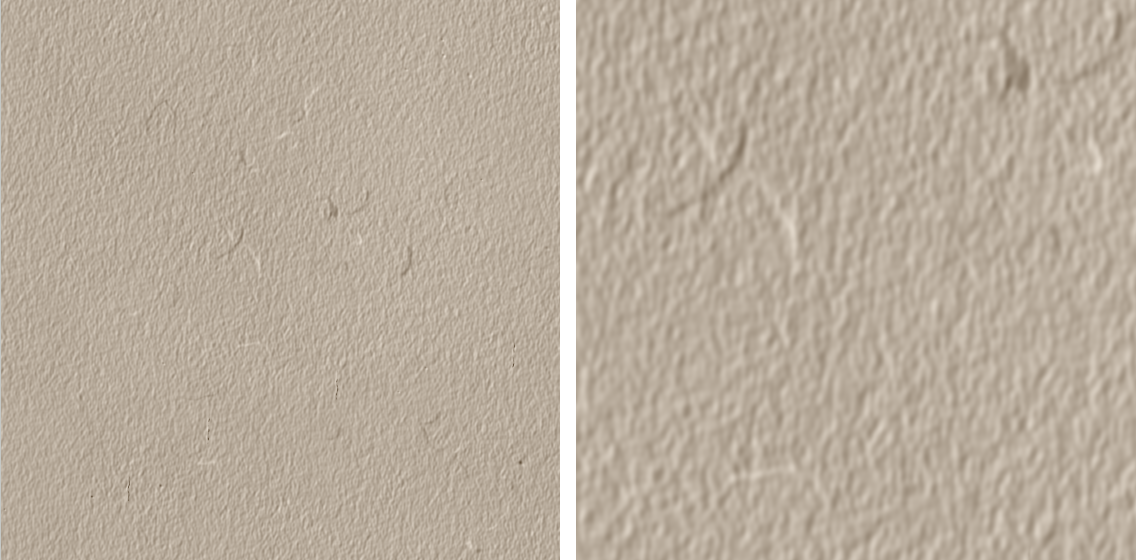
Left, the full canvas; right, a detail of the centre.
Give the GLSL for this texture, as a three.js fragment shader.

```glsl
// Beige rough plaster wall with embossed grain, shallow arc dents, pits and hairline cracks
varying vec2 vUv;

vec2 hash2(vec2 p) {
  p = vec2(dot(p, vec2(127.1, 311.7)), dot(p, vec2(269.5, 183.3)));
  return fract(sin(p) * 43758.5453);
}

float gradientNoise(vec2 p) {
  vec2 i = floor(p), f = fract(p);
  vec2 u = f * f * f * (f * (f * 6.0 - 15.0) + 10.0);
  float a = dot(hash2(i) * 2.0 - 1.0, f);
  float b = dot(hash2(i + vec2(1, 0)) * 2.0 - 1.0, f - vec2(1, 0));
  float c = dot(hash2(i + vec2(0, 1)) * 2.0 - 1.0, f - vec2(0, 1));
  float d = dot(hash2(i + vec2(1, 1)) * 2.0 - 1.0, f - vec2(1, 1));
  return mix(mix(a, b, u.x), mix(c, d, u.x), u.y);
}

// Upright, barely leaning grain at three scales
float grainHeight(vec2 p) {
  p.x -= 0.08 * p.y;
  return gradientNoise(p * vec2(122.0, 68.0))
       + 0.75 * gradientNoise(p * vec2(205.0, 128.0) + 37.0)
       + 0.7 * gradientNoise(p * vec2(56.0, 42.0) + 71.0);
}

// Curved scarps, lit or shaded by the way they face
float arcDents(vec2 p, vec2 light) {
  float shade = 0.0;
  p += 0.006 * vec2(gradientNoise(p * 45.0), gradientNoise(p * 45.0 + 19.0));
  for (int i = 0; i < 34; i++) {
    float n = float(i);
    vec2 place = hash2(vec2(n, 3.7)), form = hash2(vec2(n, 8.2)), turn = hash2(vec2(n, 5.1));
    vec2 center = mod(n, 3.0) < 1.0 ? place : vec2(0.46, 0.58) + (place - 0.5) * vec2(0.5, 0.55);
    if (mod(n, 5.0) < 1.0) center = vec2(0.84, 0.16) + (place - 0.5) * 0.26;
    float radius = 0.014 + 0.07 * form.x * form.x;
    float angle = 6.2832 * turn.x;
    vec2 q = p - center;
    float r = max(length(q), 0.0001);
    float d = (r - radius) / (0.003 + 0.002 * form.y);
    float along = dot(q / r, vec2(cos(angle), sin(angle)));
    float reach = cos(min(1.3, 0.045 / radius));
    float fade = smoothstep(reach, mix(reach, 1.0, 0.5), along);
    float facing = dot(q / r, light) * (turn.y < 0.55 ? 1.0 : -1.0);
    shade += fade * facing * (1.0 - 0.7 * d * d) * exp(-d * d) * (0.6 + 0.6 * form.y);
  }
  return shade;
}

// Small round holes: dark core, bright lower right lip
float pits(vec2 p) {
  float shade = 0.0;
  for (int i = 0; i < 14; i++) {
    vec2 size = hash2(vec2(float(i), 41.3));
    vec2 q = (p - hash2(vec2(float(i), 23.9))) / (0.0015 + 0.0025 * size.x * size.x);
    vec2 lip = q - vec2(1.3, -1.2);
    shade += 0.8 * exp(-dot(lip, lip)) - (0.8 + 1.6 * size.y) * exp(-dot(q, q));
  }
  return shade;
}

// Broken upright hairlines with a pale edge
float hairlines(vec2 p) {
  float shade = 0.0;
  for (int i = 0; i < 4; i++) {
    float n = float(i);
    vec2 q = p - vec2(0.23 + 0.1 * n + 0.043 * n * n, 0.12 + 0.13 * n - 0.0165 * n * n);
    q.x += 0.004 * gradientNoise(vec2(n * 9.3, p.y * 75.0)) - 0.04 * q.y;
    float span = 1.0 - smoothstep(0.014, 0.036, abs(q.y));
    float broken = smoothstep(-0.2, 0.3, gradientNoise(vec2(n * 5.7 + 0.4, p.y * 150.0)));
    float dark = exp(-pow(q.x / 0.001, 2.0));
    float pale = exp(-pow((q.x + 0.0028) / 0.0015, 2.0));
    shade += span * (0.6 * pale - 3.2 * dark * broken);
  }
  return shade;
}

void main() {
  vec2 p = vUv;
  vec2 light = normalize(vec2(1.0, -0.5));
  vec2 offset = light * 0.0017;

  // Grain relief, with rougher and smoother regions
  float grain = grainHeight(p + offset) - grainHeight(p - offset);
  float roughness = 0.132 + 0.05 * gradientNoise(p * 6.0 + 4.0);
  float shade = roughness * grain;

  // Larger relief and damage
  shade += 0.13 * arcDents(p, light) + 0.13 * pits(p) + 0.12 * hairlines(p);

  // Broad uneven tone, palest towards the upper right
  shade += 0.016 * gradientNoise(p * 3.5) + 0.016 * gradientNoise(p * 14.0 + 8.0);
  vec2 patchOffset = p - vec2(0.78, 0.7);
  shade += 0.02 * exp(-dot(patchOffset, patchOffset) * 22.0);

  vec3 plaster = vec3(0.721, 0.672, 0.610);
  vec3 color = plaster + clamp(shade, -0.5, 0.22) * vec3(1.0, 1.06, 1.12);

  // Thin cool sliver along the left border
  color = mix(vec3(0.77, 0.78, 0.77), color, smoothstep(0.001, 0.0028, p.x));
  gl_FragColor = vec4(color, 1.0);
}
```
